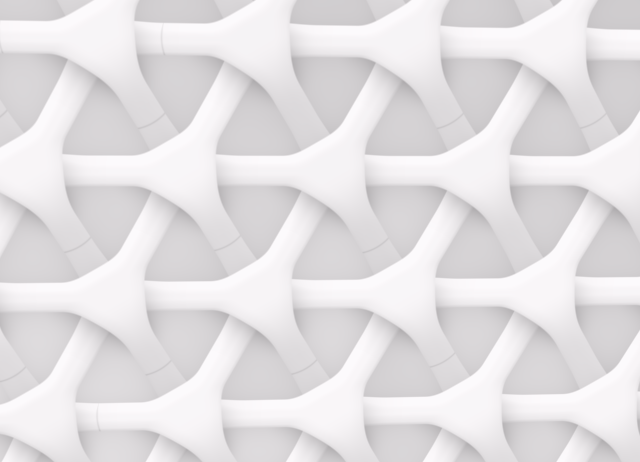
Give the GLSL for this pattern, as a Shadertoy shader.

```glsl
// Interlocking white three-armed struts woven over a soft grey backing.

const vec2 WEST = vec2(-1.0, 0.0);
const vec2 NORTHEAST = vec2(0.5, 0.866);
const vec2 SOUTHEAST = vec2(0.5, -0.866);

float hash(vec2 p) {
    return fract(sin(dot(p, vec2(127.1, 311.7))) * 43758.5453);
}

float noise(vec2 p) {
    vec2 i = floor(p), f = fract(p);
    f = f * f * (3.0 - 2.0 * f);
    return mix(mix(hash(i), hash(i + vec2(1, 0)), f.x),
               mix(hash(i + vec2(0, 1)), hash(i + vec2(1, 1)), f.x), f.y);
}

float smoothMin(float a, float b, float k) {
    float h = max(k - abs(a - b), 0.0) / k;
    return min(a, b) - h * h * k * 0.25;
}

// Capsule from the hub, flaring slightly at its tip
float arm(vec2 q, vec2 dir) {
    float along = dot(q, dir);
    float side = dot(q, vec2(-dir.y, dir.x));
    float halfWidth = 0.103 + 0.015 * smoothstep(0.6, 0.9, along);
    return length(vec2(side, along - clamp(along, 0.0, 0.93))) - halfWidth;
}

float tripod(vec2 q) {
    float d = smoothMin(arm(q, WEST), arm(q, NORTHEAST), 0.25);
    return smoothMin(d, arm(q, SOUTHEAST), 0.25);
}

// Thin bowed joint line across one arm
float seam(vec2 q, vec2 dir, float at) {
    float side = dot(q, vec2(-dir.y, dir.x));
    float x = (dot(q, dir) - at + 1.5 * side * side) / 0.007;
    return exp(-x * x);
}

float strutTone(vec2 q, float d, vec2 id) {
    vec2 light = vec2(-0.35, 0.94);
    float lit = (tripod(q + light * 0.04) - d) / 0.04;
    float rim = smoothstep(-0.1, 0.0, d);
    float tone = 0.965 + 0.055 * lit * rim + 0.015 * (hash(id) - 0.5);
    tone -= 0.06 * smoothstep(-0.025, 0.0, d) * max(-lit, 0.0);

    // Arms dim as they sink beneath their neighbours
    tone -= 0.10 * smoothstep(0.03, 0.5, dot(q, SOUTHEAST));
    tone -= 0.05 * smoothstep(0.45, 0.85, dot(q, NORTHEAST));
    tone -= 0.03 * smoothstep(0.6, 0.85, dot(q, WEST));

    // Occasional joints
    float at = 0.57 + 0.08 * hash(id + 3.7);
    tone -= 0.06 * seam(q, SOUTHEAST, at) * step(0.3, hash(id + 9.2));
    tone -= 0.06 * seam(q, WEST, at) * step(0.8, hash(id + 5.1));
    return min(tone, 0.985);
}

void mainImage(out vec4 fragColor, in vec2 fragCoord) {
    // Lattice space with a slight perspective
    vec2 c = fragCoord / iResolution.y - vec2(0.719, 0.63);
    vec2 u = c * (1.0 + 0.044 * c.x - 0.09 * c.y) / 0.319;
    u.y *= 1.01;
    float px = 1.0 / (0.319 * iResolution.y);

    // Backing
    float tone = 0.845 - 0.02 * c.x - 0.025 * c.y
               + 0.03 * (noise(u * 2.5) - 0.5);

    // Layer 0 paints the outer arms, layer 1 the hubs that cover them
    float baseRow = floor(u.y / 0.866 + 0.5);
    for (int layer = 0; layer < 2; layer++)
    for (int j = -1; j <= 1; j++)
    for (int i = -1; i <= 1; i++) {
        float row = baseRow + float(j);
        float shift = 0.5 * mod(row, 2.0);
        float column = floor(u.x - shift + 0.5) + float(i);
        vec2 q = u - vec2(column + shift, row * 0.866);
        float r = length(q);
        if ((r < 0.5) != (layer == 1)) continue;

        float d = tripod(q);
        float core = 1.0 - smoothstep(0.25, 0.5, r);
        float below = 1.0 - smoothstep(-0.25, 0.15, q.y);
        float shadow = 0.035 + 0.13 * core * below;
        tone *= 1.0 - shadow * exp(-12.0 * max(d, 0.0));
        float cover = 1.0 - smoothstep(-px, px, d);
        tone = mix(tone, strutTone(q, d, vec2(column, row)), cover);
    }

    fragColor = vec4(tone + vec3(0.005, -0.006, 0.002), 1.0);
}
```
